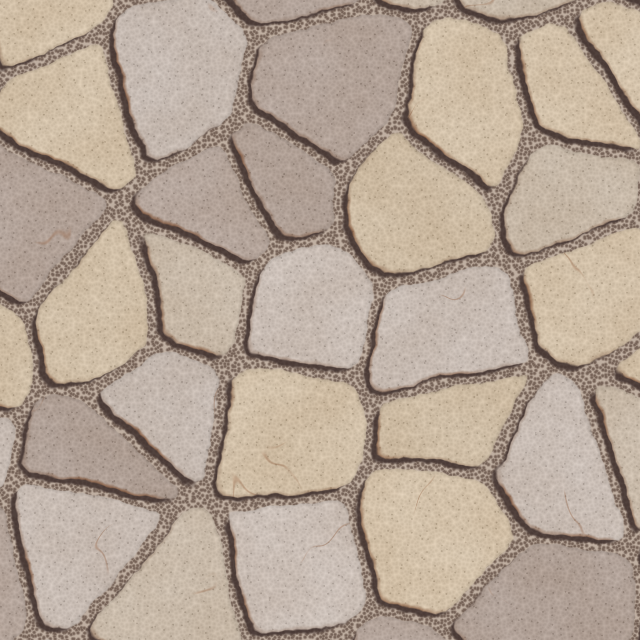
Write a WebGL 1 fragment shader that draws this texture.

```glsl
precision highp float;
// Irregular flagstone paving: rounded Voronoi stones set in gritty mortar.
// A second distance sample, taken towards the light, casts the lower-left
// shadows; cellular noise gives grain and layered sines give soft stains.

uniform vec2 u_resolution;

const float STONES_ACROSS = 5.1;
const float HALF_JOINT = 0.0095;
const vec2 TO_LIGHT = vec2(0.0088, 0.0078);

const vec3 CREAM = vec3(0.815, 0.745, 0.650);
const vec3 PALE_GREY = vec3(0.780, 0.732, 0.697);
const vec3 BEIGE = vec3(0.780, 0.722, 0.655);
const vec3 TAUPE = vec3(0.695, 0.632, 0.592);
const vec3 MORTAR_DARK = vec3(0.46, 0.385, 0.34);
const vec3 MORTAR_LIGHT = vec3(0.75, 0.685, 0.63);
const vec3 SHADOW = vec3(0.27, 0.21, 0.195);
const vec3 RUST = vec3(0.56, 0.37, 0.25);

vec2 hash2(vec2 cell) {
  vec3 q = fract(cell.xyx * vec3(0.1031, 0.1030, 0.0973));
  q += dot(q, q.yzx + 33.33);
  return fract((q.xx + q.yz) * q.zy);
}

// Layered sines, roughly -1 to 1.
float waves(vec2 p) {
  float sum = 0.0;
  float amplitude = 0.5;
  for (int i = 0; i < 4; i++) {
    sum += amplitude * sin(p.x + 1.4 * sin(p.y + float(i)));
    p = mat2(1.5, 1.2, -1.2, 1.5) * p + 1.7;
    amplitude *= 0.55;
  }
  return sum;
}

// Distance to the nearest scattered point.
float cellular(vec2 p) {
  vec2 home = floor(p);
  float nearest = 4.0;
  for (int y = -1; y <= 1; y++) {
    for (int x = -1; x <= 1; x++) {
      vec2 cell = home + vec2(float(x), float(y));
      vec2 offset = cell + hash2(cell) - p;
      nearest = min(nearest, dot(offset, offset));
    }
  }
  return sqrt(nearest);
}

float smoothMin(float a, float b, float k) {
  float h = max(k - abs(a - b), 0.0) / k;
  return min(a, b) - 0.25 * k * h * h;
}

vec2 stoneSeed(vec2 cell) {
  return cell + 0.5 + 0.88 * (hash2(cell + 17.0) - 0.5);
}

// x: distance to the joint's centre in canvas units, yz: stone cell.
vec3 stoneField(vec2 uv) {
  vec2 p = uv * STONES_ACROSS;
  p += 0.05 * vec2(waves(p * 2.3), waves(p.yx * 2.1 + 4.0));
  vec2 home = floor(p);
  vec2 owner = home;
  vec2 toOwner = vec2(4.0);
  for (int y = -1; y <= 1; y++) {
    for (int x = -1; x <= 1; x++) {
      vec2 cell = home + vec2(float(x), float(y));
      vec2 offset = stoneSeed(cell) - p;
      if (dot(offset, offset) < dot(toOwner, toOwner)) {
        toOwner = offset;
        owner = cell;
      }
    }
  }
  float edge = 2.0;
  for (int y = -2; y <= 2; y++) {
    for (int x = -2; x <= 2; x++) {
      vec2 cell = owner + vec2(float(x), float(y));
      vec2 offset = stoneSeed(cell) - p;
      vec2 across = offset - toOwner;
      if (dot(across, across) > 0.0001) {
        float bisector = dot(0.5 * (offset + toOwner), normalize(across));
        edge = smoothMin(edge, bisector, 0.11);
      }
    }
  }
  return vec3(edge / STONES_ACROSS, owner);
}

vec3 stoneTint(float pick) {
  vec3 tint = mix(CREAM, PALE_GREY, step(0.36, pick));
  tint = mix(tint, BEIGE, step(0.62, pick));
  return mix(tint, TAUPE, step(0.78, pick));
}

vec3 stoneColor(vec2 uv, vec2 id, float grain, float grit) {
  vec2 random = hash2(id + 53.0);
  vec2 p = uv + random * 7.0;
  vec3 color = stoneTint(random.x) + 0.025 * (random.y - 0.5);
  color += 0.020 * waves(p * 26.0) * vec3(0.8, 1.0, 1.2);
  color += 0.085 * (grain - 0.45) + 0.035 * (grit - 0.45);
  // Small pits and a few thin rusty veins.
  color -= 0.09 * smoothstep(0.13, 0.04, grit);
  float vein = smoothstep(0.035, 0.0, abs(waves(p * 11.0)));
  float veinPatch = smoothstep(0.35, 0.7, waves(p.yx * 15.0 + 2.0));
  return mix(color, RUST, 0.35 * vein * veinPatch);
}

void main() {
  vec2 uv = gl_FragCoord.xy / min(u_resolution.x, u_resolution.y);
  float grain = cellular(uv * 175.0);
  float grit = cellular(uv * 62.0 + 9.0);
  float chips = 0.0035 * (grit - 0.45) + 0.002 * waves(uv * 45.0);

  vec3 here = stoneField(uv);
  vec3 lit = stoneField(uv + TO_LIGHT);
  float depth = here.x - HALF_JOINT + chips;
  float litDepth = lit.x - HALF_JOINT + chips;
  float stoneMask = smoothstep(-0.0016, 0.0016, depth);
  float shadow = smoothstep(-0.0015, 0.0045, litDepth);
  float facingAway = clamp((litDepth - depth) / length(TO_LIGHT), 0.0, 1.0);

  vec3 mortar = mix(MORTAR_DARK, MORTAR_LIGHT, smoothstep(0.1, 0.8, grain));
  mortar = mix(mortar, SHADOW, 0.9 * shadow);

  // Worn rims, browned and rusted on the side away from the light.
  vec3 stone = stoneColor(uv, here.yz, grain, grit);
  float rim = 1.0 - smoothstep(0.0, 0.0065, depth);
  float rust = smoothstep(-0.3, 0.6, waves(uv * 19.0 + 3.0));
  stone = mix(stone, RUST, rim * facingAway * (0.3 + 0.5 * rust));
  stone *= 1.0 - 0.07 * rim;

  gl_FragColor = vec4(mix(mortar, stone, stoneMask), 1.0);
}
```
